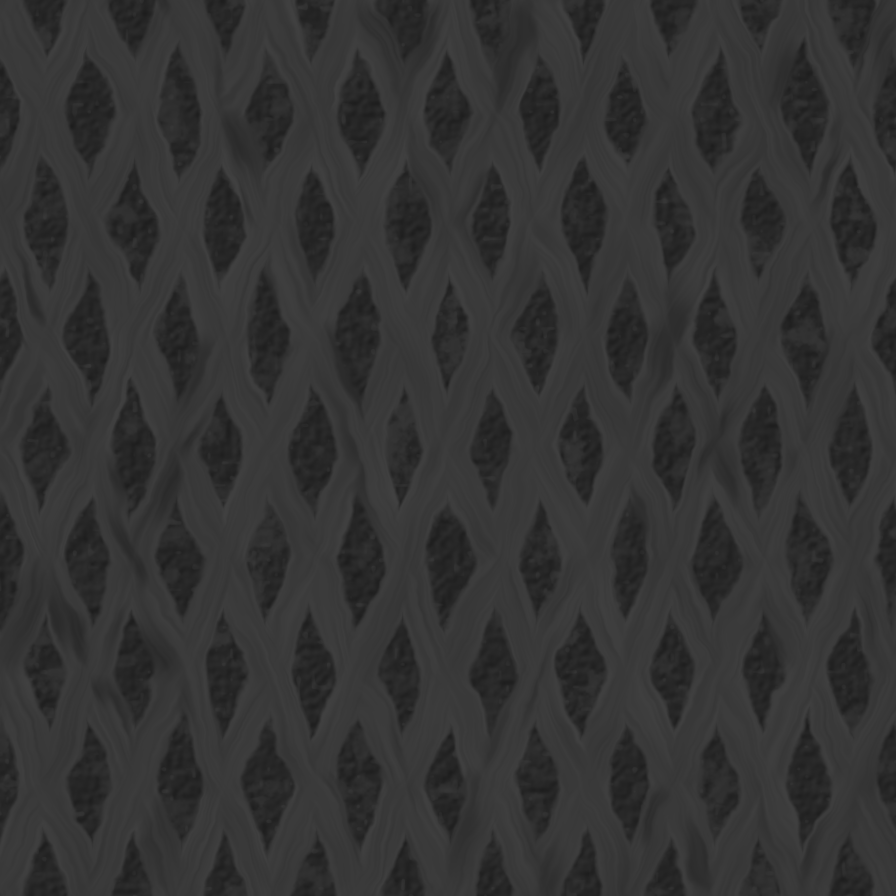
This pattern is drawn by a Shadertoy shader. Its source:

```glsl
// Charcoal mesh of fibrous strands crossing diagonally around pointed, grainy openings.
// Two skewed coordinates number the strands; stretched noise draws the fibres,
// and slower noise bends the net, darkens some strands and clogs some openings.

const vec2  REPEATS      = vec2(10.0, 4.0);  // lattice periods across and down
const float OPENING      = 0.272;            // half size of an opening, lattice units
const float SIZE_VARIETY = 0.045;
const float EDGE_SOFT    = 0.022;
const float BEND         = 0.011;            // canvas units
const float FIBRE_FREQ   = 17.0;
const float GRAIN_FREQ   = 150.0;
const vec3  STRAND_COLOR = vec3(0.224);
const vec3  HOLE_COLOR   = vec3(0.148);
const vec3  WORN_COLOR   = vec3(0.158);

float hash(vec2 p) {
    vec3 q = fract(p.xyx * 0.1031);
    q += dot(q, q.yzx + 33.33);
    return fract((q.x + q.y) * q.z);
}

float noise(vec2 p) {
    vec2 i = floor(p), f = fract(p);
    f = f * f * (3.0 - 2.0 * f);
    return mix(mix(hash(i), hash(i + vec2(1, 0)), f.x),
               mix(hash(i + vec2(0, 1)), hash(i + vec2(1, 1)), f.x), f.y);
}

float fbm(vec2 p) {
    float sum = 0.0, amp = 0.5;
    for (int i = 0; i < 4; i++) {
        sum += amp * noise(p);
        p = p * 2.03 + 17.3;
        amp *= 0.5;
    }
    return sum / 0.9375;
}

float smoothMax(float a, float b, float k) {
    float h = max(k - abs(a - b), 0.0) / k;
    return max(a, b) + 0.25 * h * h * k;
}

// Fibre relief in x, worn dark streaks in y, for a strand running along "along"
vec2 strandTexture(float across, float along, float seed) {
    float sway = 0.16 * (noise(vec2(across * 2.0, along * 1.7) + seed) - 0.5);
    float x = across + sway;
    float coarse = noise(vec2(x * FIBRE_FREQ, along * 1.6) + seed);
    float fine = noise(vec2(x * FIBRE_FREQ * 2.1, along * 2.6) + seed + 40.0);
    float streak = noise(vec2(x * 6.5, along * 1.3) + seed + 80.0);
    float area = noise(vec2(floor(across + 0.5) * 3.7, along * 0.7) + seed + 120.0);
    float wear = smoothstep(0.50, 0.85, streak) * smoothstep(0.40, 0.85, area);
    return vec2(0.6 * coarse + 0.4 * fine - 0.5, wear);
}

void mainImage(out vec4 fragColor, in vec2 fragCoord) {
    vec2 uv = fragCoord / iResolution.xy;

    // Bend the net, then measure along both strand families
    vec2 bend = vec2(fbm(uv * 19.0 + 50.0), fbm(uv * 19.0 + 90.0)) - 0.5;
    vec2 lattice = (uv + BEND * 2.0 * bend) * REPEATS;
    vec2 skew = vec2(lattice.x + lattice.y, lattice.x - lattice.y);
    vec2 cell = floor(skew);
    vec2 local = fract(skew) - 0.5;
    vec2 reach = abs(local);

    // Diamond opening with blunted sides and sharp ends
    float side = 0.5 * abs(local.x + local.y);
    float diamond = smoothMax(max(reach.x, reach.y), side * 1.13, 0.05);
    float size = OPENING + SIZE_VARIETY * (hash(cell + 200.0) - 0.5);
    size += 0.05 * (fbm(uv * 60.0 + 7.0) - 0.5);
    float edge = diamond - size;
    float soft = EDGE_SOFT + 0.75 * (REPEATS.x + REPEATS.y) / iResolution.y;
    float strandMask = smoothstep(-soft, soft, edge);

    // The nearer strand shows; at crossings one family lies over the other
    float over = 0.24 * (hash(floor(skew + 0.5) + 300.0) - 0.5);
    float pick = smoothstep(-0.12, 0.12, reach.x - reach.y + over);
    vec2 rising = strandTexture(skew.y, skew.x, 400.0);
    vec2 falling = strandTexture(skew.x, skew.y, 500.0);
    vec2 fibre = mix(rising, falling, pick);

    // Strand colour: fibres, wear, cloudy shade and a faint rim
    float cloud = fbm(uv * 9.0 + 30.0) - 0.5;
    vec3 strand = mix(STRAND_COLOR, WORN_COLOR, 0.85 * fibre.y);
    strand += 0.040 * fibre.x + 0.022 * cloud;
    float rim = (edge - 0.045) / 0.03;
    strand += 0.010 * exp(-rim * rim);

    // Opening colour: embossed grain, sparse specks and pale clogging
    vec2 grainPos = uv * GRAIN_FREQ;
    float emboss = noise(grainPos) - noise(grainPos + vec2(0.45, -0.45));
    float speck = smoothstep(0.78, 0.95, noise(grainPos * 0.8 + 60.0));
    float clogging = smoothstep(0.50, 0.72, fbm(uv * 42.0 + 11.0));
    clogging *= 0.35 + 0.65 * hash(cell + 600.0);
    vec3 hole = HOLE_COLOR + 0.050 * emboss + 0.035 * speck;
    hole += 0.022 * (fbm(uv * 75.0 + 21.0) - 0.5);
    hole = mix(hole, STRAND_COLOR, 0.65 * clogging);

    fragColor = vec4(mix(hole, strand, strandMask), 1.0);
}
```
